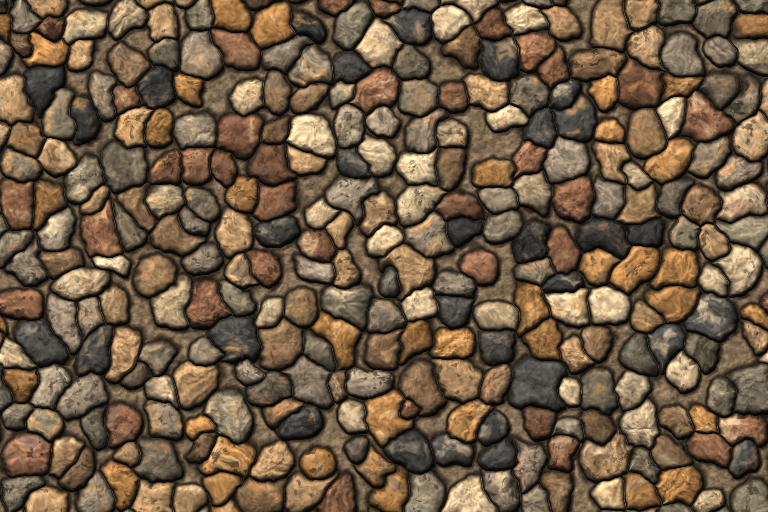
This texture is drawn by a WebGL 2 fragment shader. Its source:

```glsl
#version 300 es
precision highp float;
// Seamless wall of packed, rounded river pebbles set in sandy mortar.

uniform vec2 u_resolution;
out vec4 fragColor;

const vec2 GRID = vec2(21.0, 14.0);   // stones per tile
const vec2 UNBOUNDED = vec2(4096.0);  // noise period for stone-local patterns
const vec3 MORTAR = vec3(0.52, 0.435, 0.335);
const vec3 PALETTE[8] = vec3[8](
    vec3(0.72, 0.57, 0.40), vec3(0.54, 0.42, 0.30),
    vec3(0.52, 0.47, 0.38), vec3(0.29, 0.28, 0.26),
    vec3(0.82, 0.71, 0.55), vec3(0.53, 0.37, 0.27),
    vec3(0.70, 0.50, 0.29), vec3(0.60, 0.53, 0.44));

struct Stone {
    float depth;  // positive inside a stone, negative in mortar
    vec2 local;   // position along the stone's own axes
    vec2 id;
};

// Integer hash, three values in 0..1
vec3 hash3(vec2 cell, float seed) {
    uvec3 v = uvec3(ivec3(vec3(cell, seed))) * 1664525u + 1013904223u;
    v.x += v.y * v.z; v.y += v.z * v.x; v.z += v.x * v.y;
    v ^= v >> 16u;
    v.x += v.y * v.z; v.y += v.z * v.x; v.z += v.x * v.y;
    return vec3(v >> 8u) / 16777216.0;
}

// Value noise that wraps after a whole period
float noise(vec2 p, vec2 period) {
    vec2 i = floor(p), f = fract(p);
    f = f * f * (3.0 - 2.0 * f);
    vec2 a = mod(i, period), b = mod(i + 1.0, period);
    return mix(mix(hash3(a, 7.0).x, hash3(vec2(b.x, a.y), 7.0).x, f.x),
               mix(hash3(vec2(a.x, b.y), 7.0).x, hash3(b, 7.0).x, f.x), f.y);
}

float fbm(vec2 p, vec2 period) {
    float sum = 0.0, gain = 0.533;
    for (int i = 0; i < 4; i++) {
        sum += gain * noise(p, period);
        p *= 2.0; period *= 2.0; gain *= 0.5;
    }
    return sum;
}

float smoothMin(float a, float b, float k) {
    float h = max(k - abs(a - b), 0.0) / k;
    return min(a, b) - h * h * k * 0.25;
}

// Uneven outlines from wrapped displacement
vec2 warp(vec2 p) {
    vec2 broad = vec2(noise(p * 2.0, GRID * 2.0), noise(p * 2.0 + 9.0, GRID * 2.0));
    vec2 fine = vec2(noise(p * 6.0, GRID * 6.0), noise(p * 6.0 + 5.0, GRID * 6.0));
    return p + (broad - 0.5) * 0.24 + (fine - 0.5) * 0.07;
}

// Nearest scattered superellipse, trimmed where neighbours press on it
Stone findStone(vec2 p) {
    p = warp(p);
    vec2 base = floor(p);
    float nearest = 9.0, second = 9.0;
    Stone s = Stone(0.0, vec2(0.0), vec2(0.0));
    for (int y = -1; y <= 1; y++)
    for (int x = -1; x <= 1; x++) {
        vec2 cell = base + vec2(x, y);
        vec2 id = mod(cell, GRID);
        vec3 place = hash3(id, 1.0), form = hash3(id, 2.0);
        vec2 d = p - cell - 0.5 - (place.xy - 0.5) * 0.76;
        float angle = place.z * 3.14159, c = cos(angle), sn = sin(angle);
        d = vec2(c * d.x + sn * d.y, c * d.y - sn * d.x);
        float radius = mix(0.52, 0.86, form.x);
        vec2 r = abs(d) / (radius * vec2(1.0, mix(0.6, 0.95, form.y)));
        float power = mix(2.0, 3.3, form.z);
        float q = pow(pow(r.x, power) + pow(r.y, power), 1.0 / power);
        if (q < nearest) {
            second = nearest; nearest = q;
            s.local = d; s.id = id;
        } else second = min(second, q);
    }
    s.depth = smoothMin(1.0 - nearest, 0.85 * (second - nearest), 0.12);
    return s;
}

vec2 patternPoint(Stone s) {
    return s.local + floor(hash3(s.id, 3.0).xy * 90.0);
}

float surfaceHeight(Stone s, vec2 p) {
    if (s.depth < 0.0) return 0.09 * fbm(p * 6.0, GRID * 6.0);
    float e = min(s.depth / 0.6, 1.0);
    float rough = mix(0.04, 0.17, pow(hash3(s.id, 4.0).x, 2.0));
    return 0.34 * sqrt(e * (2.0 - e)) + rough * fbm(patternPoint(s) * 4.0, UNBOUNDED);
}

// Mineral colour with patches, bands, grain and pits
vec3 stoneColor(Stone s) {
    vec3 pick = hash3(s.id, 5.0), kind = hash3(s.id, 6.0);
    vec2 q = patternPoint(s);
    float blotch = fbm(q * 3.0 + 31.0, UNBOUNDED);
    float grain = noise(q * 15.0, UNBOUNDED);
    float band = noise(q * vec2(2.0, 13.0) + blotch * 2.0, UNBOUNDED);
    vec3 color = PALETTE[int(pick.x * 8.0)] * mix(0.82, 1.18, pick.y);
    color = mix(color, PALETTE[int(pick.z * 8.0)], 0.55 * smoothstep(0.5, 0.72, blotch));
    color *= 1.0 + (blotch - 0.5) * 0.6 + (grain - 0.5) * 0.3
           + (band - 0.5) * 0.6 * kind.x * kind.x;
    float pits = smoothstep(0.6, 0.75, fbm(q * 7.0 + 57.0, UNBOUNDED));
    return color * (1.0 - 0.45 * kind.y * pits);
}

void main() {
    vec2 p = gl_FragCoord.xy / u_resolution * GRID;
    vec3 lightDir = normalize(vec3(-0.3, 0.6, 0.85));
    Stone s = findStone(p);
    float h = surfaceHeight(s, p);

    // Relief and light
    vec2 step2 = vec2(0.04, 0.0);
    vec2 px = p + step2.xy, py = p + step2.yx;
    vec2 slope = vec2(surfaceHeight(findStone(px), px), surfaceHeight(findStone(py), py)) - h;
    vec3 n = normalize(vec3(-slope / step2.x * 0.8, 1.0));
    float light = 0.27 + 0.92 * max(dot(n, lightDir), 0.0);
    float gloss = pow(max(dot(n, normalize(lightDir + vec3(0, 0, 1))), 0.0), 24.0);

    // Contact darkening and short cast shadow
    light *= mix(0.34, 1.0, smoothstep(-0.02, 0.24, abs(s.depth)));
    vec2 toward = p + lightDir.xy * 0.26;
    float blocker = surfaceHeight(findStone(toward), toward);
    light *= 1.0 - 0.4 * smoothstep(0.06, 0.28, blocker - h);

    // Mortar fills the gaps
    float sand = fbm(p * 8.0, GRID * 8.0);
    vec3 mortar = MORTAR * (0.65 + 0.7 * sand);
    float cover = smoothstep(0.0, 0.07, s.depth - 0.1 * (sand - 0.4));
    vec3 color = mix(mortar, stoneColor(s), cover) * light;
    color += 0.07 * gloss * cover * hash3(s.id, 8.0).x;
    fragColor = vec4(clamp(color, 0.0, 1.0), 1.0);
}
```
